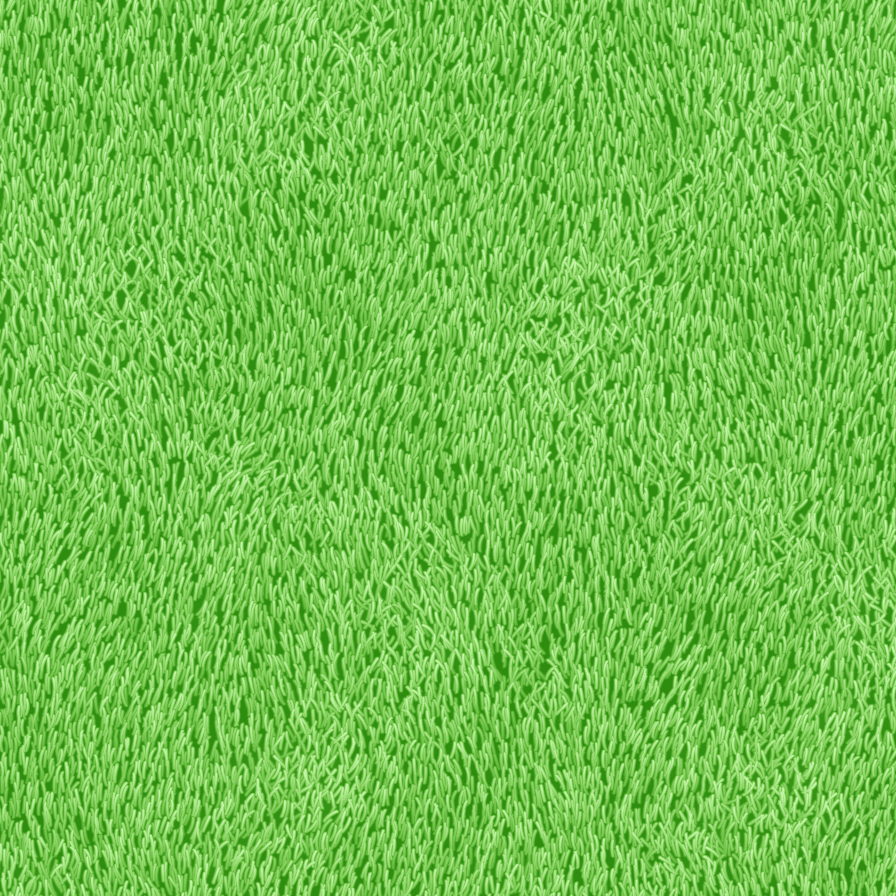
Reproduce this texture procedurally as a Shadertoy shader.

```glsl
// Green terry cloth: short curved yarn loops scattered on a jittered grid.
// Each pixel keeps the highest loop, and that height is the shade, so loops
// overlap softly. Layered sines steer the nap, its tousled spots and its tone.

#define GRID vec2(110.0, 70.0)   // cells across the canvas
#define LOOPS_PER_CELL 2
#define HALF_LENGTH 0.0120
#define HALF_WIDTH 0.0036
#define NAP_SWING 0.36           // radians of slow change in direction
#define BEND 0.28                // curl of a single loop
#define GAIN 1.02
#define BROAD_SHADE 0.055
#define SHADOW_GREEN vec3(0.18, 0.55, 0.06)
#define MIDDLE_GREEN vec3(0.465, 0.805, 0.265)
#define LIGHT_GREEN vec3(0.77, 0.96, 0.67)

vec4 hash4(vec3 cell) {
    vec4 h = fract(cell.xyzx * vec4(0.1031, 0.1030, 0.0973, 0.1099));
    h += dot(h, h.wzxy + 33.33);
    return fract((h.xxyz + h.yzzw) * h.zywx);
}

// Slow irregular waves, roughly -1 to 1
float waves(vec2 p) {
    float a = sin(p.x * 9.0 + 2.3 * sin(p.y * 7.0 + 1.0));
    float b = sin(p.y * 13.0 - p.x * 5.0 + 1.9 * sin(p.x * 15.0));
    float c = sin(p.x * 29.0 + p.y * 21.0 + 2.0 * sin(p.y * 24.0 - p.x * 9.0));
    return 0.4 * a + 0.35 * b + 0.25 * c;
}

// Height of one loop: a bent capsule, rounded across and raised at its tip
float loopHeight(vec2 offset, float angle, float bend, float lift) {
    float c = cos(angle), s = sin(angle);
    vec2 q = vec2(c * offset.x + s * offset.y, c * offset.y - s * offset.x);
    float along = q.y / HALF_LENGTH;
    q.x += bend * HALF_LENGTH * (along * along - 0.4);
    float beyond = max(abs(q.y) - HALF_LENGTH + HALF_WIDTH, 0.0);
    float d = length(vec2(q.x, beyond)) / HALF_WIDTH;
    float tip = mix(0.72, 1.0, smoothstep(-0.9, 0.7, along));
    return smoothstep(1.0, 0.0, d) * tip * lift;
}

// Highest loop among the neighbouring cells
float pileHeight(vec2 p) {
    vec2 home = floor(p * GRID);
    float height = 0.0;
    for (int y = -1; y <= 1; y++)
    for (int x = -2; x <= 2; x++)
    for (int k = 0; k < LOOPS_PER_CELL; k++) {
        vec2 cell = home + vec2(x, y);
        vec4 place = hash4(vec3(cell + 17.0, float(k) + 3.0));
        vec4 form = hash4(vec3(cell + 251.0, float(k) + 9.0));
        vec2 root = (cell + place.xy) / GRID;

        // Combed areas share a direction; tousled ones scatter
        float tousle = smoothstep(-0.1, 0.7, waves(root * 1.3 + 4.7));
        float scatter = mix(0.35, 1.15, tousle) * (place.z + form.x - 1.0);
        float angle = NAP_SWING * waves(root + 1.6) - 0.06 + scatter;
        float bend = BEND * (2.0 * form.y - 1.0);
        float lift = mix(0.52, 1.0, form.z);
        height = max(height, loopHeight(p - root, angle, bend, lift));
    }
    return height;
}

void mainImage(out vec4 fragColor, in vec2 fragCoord) {
    vec2 p = fragCoord / iResolution.y;
    float tone = pileHeight(p) * GAIN + BROAD_SHADE * waves(p * 1.2 + 8.3);
    tone = clamp(tone, 0.0, 1.0);

    // Curved ramp from shadow through saturated green to pale tips
    vec3 color = mix(mix(SHADOW_GREEN, MIDDLE_GREEN, tone),
                     mix(MIDDLE_GREEN, LIGHT_GREEN, tone), tone);
    fragColor = vec4(color, 1.0);
}
```
